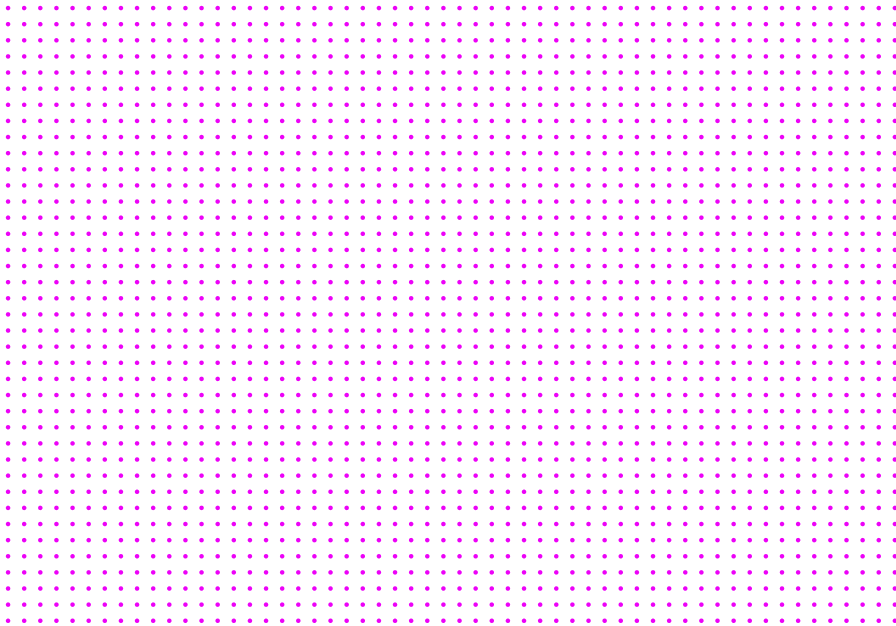
This pattern is drawn by a Shadertoy shader. Its source:

```glsl
// Square grid of small magenta dots on a white ground.
#define COLUMNS 55.57                    // cells across the canvas width
#define DOT_RADIUS 0.138                 // in cells
#define DOT_COLOR vec3(0.925, 0.01, 0.97)
#define GROUND_COLOR vec3(1.0)

// Signed distance to a disc centred on the origin
float discDistance(vec2 p, float radius) {
    return length(p) - radius;
}

void mainImage(out vec4 fragColor, in vec2 fragCoord) {
    // Cells are square and counted from the top left corner
    float cellsPerPixel = COLUMNS / iResolution.x;
    vec2 fromTopLeft = vec2(fragCoord.x, iResolution.y - fragCoord.y);
    vec2 cellPos = fract(fromTopLeft * cellsPerPixel) - 0.5;

    // Edge coverage over one pixel
    float dist = discDistance(cellPos, DOT_RADIUS);
    float coverage = clamp(0.5 - dist / cellsPerPixel, 0.0, 1.0);

    fragColor = vec4(mix(GROUND_COLOR, DOT_COLOR, coverage), 1.0);
}
```
